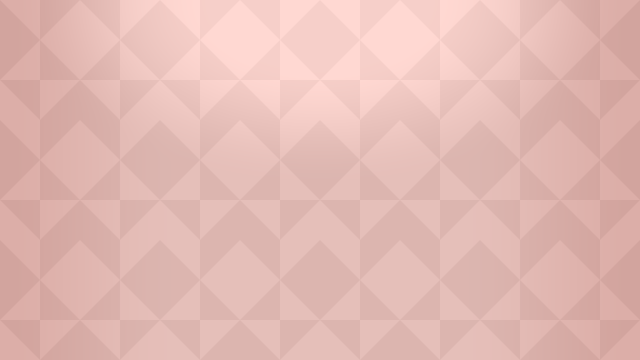
Write a Shadertoy shader that draws this pattern.

```glsl
const vec2 CELL = vec2(2.0, 3.0);   // column width and row height in ninths of the canvas height
const vec3 CENTRE = vec3(0.880, 0.729, 0.706);
const vec3 SIDE = vec3(0.843, 0.662, 0.638);
const vec3 GLOW = vec3(0.985, 0.830, 0.806);
const float CONTRAST = 0.019;

// Signed step from -1 to 1, smoothed over one pixel
float side(float dist, float pixel) {
    return clamp(2.0 * dist / pixel, -1.0, 1.0);
}

// Diamond under a chevron; the tone flips across every edge. +1 is light, -1 is dark
float tileTone(vec2 p, float pixel) {
    float column = floor(p.x / CELL.x + 0.5);
    float dx = abs(p.x - column * CELL.x);
    float y = mod(p.y, CELL.y);
    float slant = pixel * sqrt(2.0);

    float chevronTop = side(y - dx, slant);
    float diamondTop = side(y - 1.0 - dx, slant);
    float diamondBase = side(CELL.y - dx - y, slant);
    float columnEdge = side(0.5 * CELL.x - dx, pixel);
    float rowEdge = side(min(y, CELL.y - y), pixel);
    float parity = mod(column, 2.0) * 2.0 - 1.0;

    return parity * chevronTop * diamondTop * diamondBase * columnEdge * rowEdge;
}

// Soft light from the top centre, with rosier left and right margins
vec3 backdrop(vec2 uv) {
    float across = abs(uv.x - 0.5);
    float down = 1.0 - uv.y;
    vec3 base = mix(CENTRE, SIDE, smoothstep(0.22, 0.5, across));
    float reach = length(vec2(across / 0.47, down / 0.52));
    return mix(GLOW, base, smoothstep(0.35, 1.0, reach));
}

void mainImage(out vec4 fragColor, in vec2 fragCoord) {
    vec2 uv = fragCoord / iResolution.xy;
    float pixel = 9.0 / iResolution.y;

    // Columns are centred on the canvas; rows are measured from the top
    vec2 p = vec2(fragCoord.x - 0.5 * iResolution.x, iResolution.y - fragCoord.y) * pixel;
    float tone = tileTone(p - vec2(0.0, 2.0), pixel);

    vec3 color = backdrop(uv) + CONTRAST * tone;
    fragColor = vec4(clamp(color, 0.0, 1.0), 1.0);
}
```
